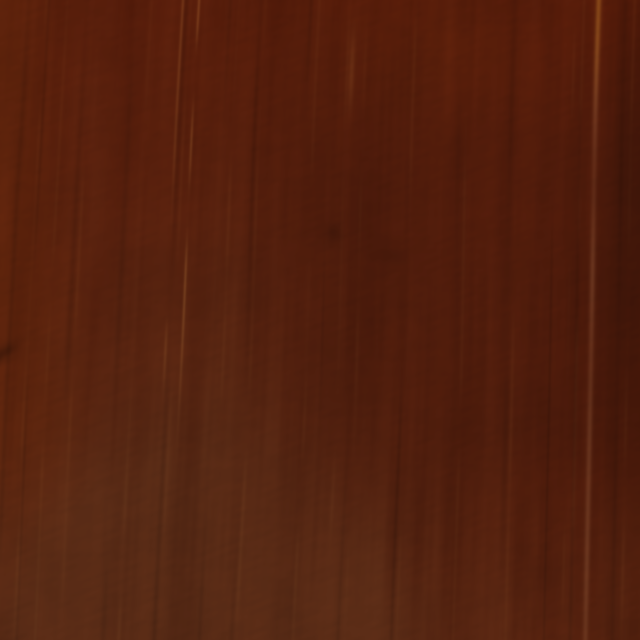
A WebGL 1 fragment shader for this texture:

```glsl
precision highp float;

uniform vec2 u_resolution;

const vec3 RED_BROWN = vec3(0.336, 0.106, 0.036);
const vec3 DULL_BROWN = vec3(0.342, 0.166, 0.084);
const vec3 DARK_BROWN = vec3(0.285, 0.100, 0.042);
const vec3 WARM_EDGE = vec3(0.375, 0.148, 0.045);
const vec3 GOLD_GLINT = vec3(0.180, 0.160, 0.055);
const vec3 GREY_GLINT = vec3(0.085, 0.080, 0.060);

float hash(vec2 p) {
  vec3 q = fract(vec3(p.xyx) * 0.1031);
  q += dot(q, q.yzx + 33.33);
  return fract((q.x + q.y) * q.z);
}

float noise(vec2 p) {
  vec2 cell = floor(p);
  vec2 f = fract(p);
  f = f * f * (3.0 - 2.0 * f);
  float low = mix(hash(cell), hash(cell + vec2(1.0, 0.0)), f.x);
  float high = mix(hash(cell + vec2(0.0, 1.0)), hash(cell + 1.0), f.x);
  return mix(low, high, f.y);
}

// Signed cloud noise, roughly -0.5 to 0.5
float clouds(vec2 p) {
  float sum = 0.0;
  float weight = 0.5;
  for (int i = 0; i < 4; i++) {
    sum += weight * (noise(p) - 0.5);
    p = p * 2.03 + 17.1;
    weight *= 0.5;
  }
  return sum;
}

// Long streaks along the fibre, from broad bands to hairlines
float grain(vec2 p) {
  float sum = 0.0;
  float weight = 0.36;
  vec2 scale = vec2(15.0, 1.4);
  for (int i = 0; i < 4; i++) {
    sum += weight * (noise(p * scale + float(i) * 31.7) - 0.5);
    scale *= vec2(2.1, 1.6);
    weight *= 0.8;
  }
  return sum;
}

// Soft line running along the fibre
float fibre(float x, float center, float width) {
  float d = (x - center) / width;
  return exp(-d * d);
}

float smudge(vec2 p, vec2 center, vec2 size) {
  vec2 d = (p - center) / size;
  return exp(-dot(d, d));
}

// Fibres lean towards the left as they descend
vec2 alongFibre(vec2 uv) {
  float lean = mix(0.055, 0.020, smoothstep(0.1, 0.9, uv.x));
  float sway = 0.005 * (noise(vec2(uv.x * 2.0, uv.y * 2.5)) - 0.5);
  return vec2(uv.x + lean * (1.0 - uv.y) + sway, uv.y);
}

// Broad colour: red above, dull brown below, shaded centre and right
vec3 stain(vec2 uv, float streak) {
  float drift = clouds(uv * vec2(3.0, 2.5) + 4.0);
  float dullness = smudge(uv, vec2(0.32, 0.0), vec2(0.45, 0.62));
  dullness += 0.3 * smoothstep(0.5, 0.0, uv.y) + 0.35 * drift + 0.4 * streak;
  vec3 color = mix(RED_BROWN, DULL_BROWN, clamp(dullness, 0.0, 1.0));
  float shade = smoothstep(0.25, 0.55, uv.x) * smoothstep(-0.05, 0.4, uv.y)
              * smoothstep(1.05, 0.7, uv.y);
  color = mix(color, DARK_BROWN, clamp(0.65 * shade - 0.5 * streak, 0.0, 0.9));
  float edge = smoothstep(0.16, 0.0, uv.x + 0.1 * drift);
  color = mix(color, WARM_EDGE, 0.5 * edge * smoothstep(0.0, 0.4, uv.y));
  float glow = smudge(uv, vec2(0.68, 0.93), vec2(0.16, 0.12));
  return mix(color, WARM_EDGE, 0.22 * glow);
}

// Hairline broken into short pieces
float brokenFibre(vec2 p, float center, float width) {
  float pieces = noise(vec2(center * 91.0, p.y * 9.0));
  return fibre(p.x, center, width) * smoothstep(0.2, 0.85, pieces);
}

void main() {
  vec2 uv = gl_FragCoord.xy / u_resolution;
  vec2 p = alongFibre(uv);
  float streak = grain(p);
  vec3 color = stain(uv, streak);

  // Streaks, cloudy mottling and faint slanted pores
  float light = 1.0 + 0.19 * streak + 0.12 * clouds(uv * vec2(11.0, 9.0));
  vec2 slanted = vec2(uv.x + 0.6 * uv.y, uv.y - 0.4 * uv.x);
  light += 0.045 * (noise(slanted * vec2(50.0, 130.0)) - 0.5);

  // Scattered dark fibres and faint pale hairlines that fade in and out
  float hairlines = 0.0;
  for (int i = 0; i < 16; i++) {
    float id = float(i);
    float center = (id + hash(vec2(id, 3.0))) / 16.0;
    float width = mix(0.0025, 0.006, hash(vec2(id, 11.0)));
    float fade = smoothstep(0.2, 0.9, noise(vec2(id * 7.3, uv.y * 4.0)));
    light -= 0.10 * fade * fibre(p.x, center, width);
    hairlines += brokenFibre(p, center + 0.5 * hash(vec2(id, 23.0)) / 16.0, 0.003);
  }

  // Dark knots, blurred by the grain
  light -= 0.15 * smudge(uv, vec2(0.522, 0.635), vec2(0.014, 0.016));
  light -= 0.08 * smudge(uv, vec2(0.61, 0.60), vec2(0.022, 0.016));
  light -= 0.28 * smudge(uv - vec2(0.0, 0.6 * uv.x), vec2(0.0, 0.445), vec2(0.025, 0.012));
  color *= light;

  // Pale fibres: one long seam, golden at its top, and thin broken ones
  float top = smoothstep(0.8, 1.0, uv.y);
  float seamFade = 0.65 + 0.6 * noise(vec2(3.0, uv.y * 7.0));
  color += mix(GREY_GLINT, GOLD_GLINT, top) * seamFade * fibre(p.x, 0.936, 0.0045);
  float middle = smoothstep(0.25, 0.55, uv.y);
  float pair = brokenFibre(p, 0.287, 0.0026) + brokenFibre(p, 0.312, 0.0024);
  float upper = brokenFibre(p, 0.555, 0.0045) * smoothstep(0.65, 0.85, uv.y);
  float pale = 0.8 * pair * middle + 0.6 * upper + 0.17 * hairlines;
  color += mix(GREY_GLINT, GOLD_GLINT, 0.4) * pale;
  color *= 1.0 - 0.08 * smoothstep(0.945, 0.975, p.x);

  gl_FragColor = vec4(color, 1.0);
}
```
